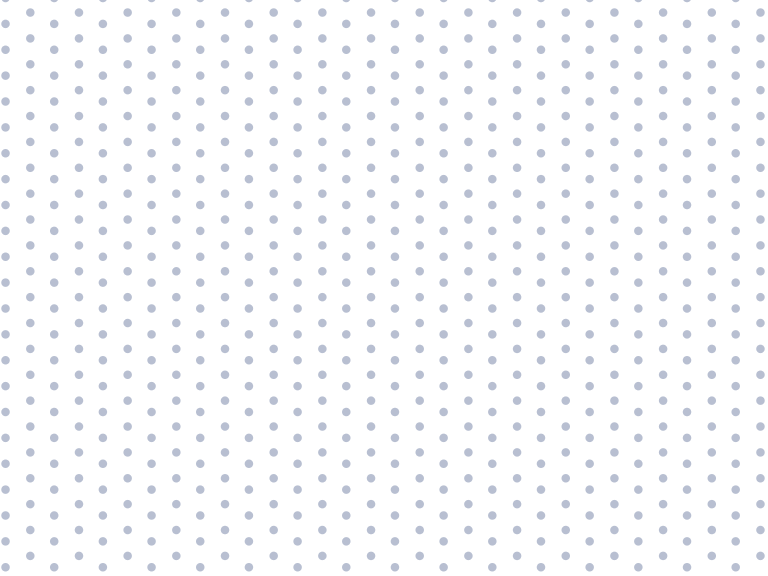
Reproduce this pattern procedurally as a Shadertoy shader.

```glsl
// Small blue-grey polka dots on white, in staggered columns.
// Two copies of one rectangular dot lattice are interleaved, the second
// shifted slightly off centre; each dot is a distance-field disc.

// Signed distance to the nearest dot of a lattice with a dot at firstDot
float dotLattice(vec2 p, vec2 firstDot) {
    vec2 period = vec2(0.08451, 0.04492);
    vec2 cell = (fract((p - firstDot) / period + 0.5) - 0.5) * period;
    return length(cell) - 0.00734;
}

void mainImage(out vec4 fragColor, in vec2 fragCoord) {
    // Canvas height is one unit
    vec2 p = fragCoord / iResolution.y;
    float pixel = 1.0 / iResolution.y;

    // Interleaved columns
    float evenColumns = dotLattice(p, vec2(0.0096, 0.0152));
    float oddColumns = dotLattice(p, vec2(0.0526, 0.0349));
    float dist = min(evenColumns, oddColumns);

    // One-pixel soft edge
    float coverage = clamp(0.5 - dist / pixel, 0.0, 1.0);
    vec3 paper = vec3(1.0);
    vec3 dotColor = vec3(0.72, 0.75, 0.82);
    fragColor = vec4(mix(paper, dotColor, coverage), 1.0);
}
```
